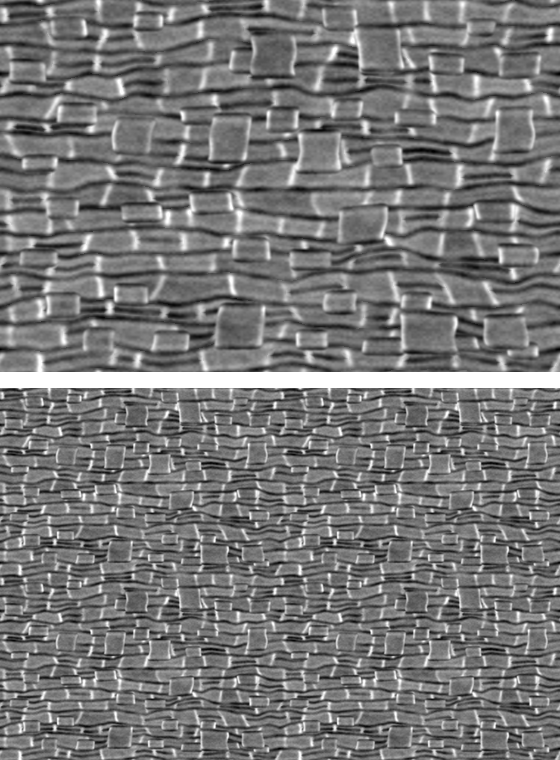
Top, the tile; bottom, the same tile 2 across and 2 down.
Give the GLSL for this texture, as a WebGL 2 fragment shader.

```glsl
#version 300 es
precision highp float;
// Tiling grey wall of rough coursed stones: dark bed joints, bright upright joints.
uniform vec2 u_resolution;
out vec4 fragColor;

const float ASPECT = 1.5;              // tile width in units of its height
const float ROWS = 16.0;               // courses of stone
const float MIN_COLS = 10.0;           // fewest stones in a course
const float EXTRA_COLS = 5.0;          // spread of that count
const vec2  MEDIUM_GRID = vec2(8.0);   // cells that may hold a stone breaking the courses
const vec2  BIG_GRID = vec2(6.0, 4.0); // cells that may hold a large stone
const float MEDIUM_CHANCE = 0.5;
const float BIG_CHANCE = 0.4;
const float SPLIT_CHANCE = 0.35;       // stones replaced by two thin ones
const float BED_WIDTH = 0.0085;
const float BED_DARK = 0.33;
const float JOINT_WIDTH = 0.0100;
const float JOINT_LIGHT = 0.43;
const float HALO = 0.08;               // light rim beside the bed joints
const float STONE_TONE = 0.445;
const float TONE_SPREAD = 0.12;
const float GRAIN = 0.18;

float hash(vec2 cell, float seed) {
    uvec3 v = uvec3(ivec3(vec3(cell, seed) + 0.5));
    uint h = v.x * 1597u ^ v.y * 51749u ^ v.z * 39119u;
    h = (h ^ (h >> 15)) * 73244475u;
    h = (h ^ (h >> 13)) * 73244475u;
    h ^= h >> 16;
    return float(h & 65535u) / 65535.0;
}

// Value noise that wraps over the unit square
float noise(vec2 uv, vec2 cells, float seed) {
    vec2 p = uv * cells, i = floor(p), f = p - i;
    f = f * f * (3.0 - 2.0 * f);
    vec2 a = mod(i, cells), b = mod(i + 1.0, cells);
    return mix(mix(hash(a, seed), hash(vec2(b.x, a.y), seed), f.x),
               mix(hash(vec2(a.x, b.y), seed), hash(b, seed), f.x), f.y);
}

float bell(float x, float width) {
    return exp(-x * x / (width * width));
}

// Wavy lower edge of a course
float bedLine(float row, float x) {
    vec2 at = vec2(x, mod(row, ROWS) / ROWS);
    return row + 0.50 * (noise(at, vec2(10.0, ROWS), 1.0) - 0.5)
               + 0.22 * (noise(at, vec2(25.0, ROWS), 2.0) - 0.5);
}

// Leaning left edge of a stone within its course
float jointLine(float col, float row, float cols, float height) {
    vec2 id = vec2(mod(col, cols), row);
    return col + 0.6 * (hash(id, 3.0) - 0.5) + 0.4 * (hash(id, 4.0) - 0.5) * (height - 0.5);
}

// Tone from the distances to the nearest upright joint (x) and bed joint (y)
float shade(vec2 edge, float stoneRandom, vec2 power) {
    float inner = smoothstep(0.0, 0.014, min(edge.x, edge.y));
    float tone = STONE_TONE + TONE_SPREAD * (stoneRandom - 0.5) * inner;
    tone += HALO * bell(edge.y - 0.016, 0.009);
    float width = JOINT_WIDTH * (0.85 + 0.6 * exp(-edge.y / 0.009));
    float clearOfBed = mix(0.3, 1.0, smoothstep(0.0, 0.014, edge.y));
    tone += JOINT_LIGHT * power.x * bell(edge.x, width) * clearOfBed;
    return tone - BED_DARK * power.y * bell(edge.y, BED_WIDTH);
}

// Lays scattered stones over the tone below
float overlay(float tone, vec2 uv, vec2 cells, float chance, float seed, vec2 power) {
    vec2 grid = uv * cells;
    grid.x += 0.5 * mod(floor(grid.y), 2.0);
    vec2 id = mod(floor(grid), cells);
    if (hash(id, seed) > chance) return tone;
    vec2 cell = vec2(ASPECT, 1.0) / cells;
    vec2 shift = 0.28 * (vec2(hash(id, seed + 1.0), hash(id, seed + 2.0)) - 0.5);
    vec2 size = cell * mix(vec2(0.19, 0.16), vec2(0.29, 0.27),
                           vec2(hash(id, seed + 3.0), hash(id, seed + 4.0)));
    vec2 q = (fract(grid) - 0.5 - shift) * cell;
    q.x += 0.2 * q.y * (hash(id, seed + 5.0) - 0.5);
    vec2 d = abs(q) - size;
    float outside = length(max(d + 0.014, 0.0)) - 0.014;
    float stone = shade(abs(d), hash(id, seed + 6.0) * 0.8, power);
    return mix(tone, stone, 1.0 - smoothstep(-0.002, 0.009, outside));
}

void main() {
    vec2 uv = gl_FragCoord.xy / u_resolution;
    vec2 bent = uv;
    bent.x += 0.010 * (noise(uv, vec2(16.0, 22.0), 5.0) - 0.5);
    bent.y += 0.022 * (noise(uv, vec2(7.0, 5.0), 6.0) - 0.5);

    // Find the course and the stone
    float y = bent.y * ROWS, row = floor(y);
    if (y < bedLine(row, uv.x)) row -= 1.0;
    else if (y >= bedLine(row + 1.0, uv.x)) row += 1.0;
    float low = bedLine(row, uv.x), high = bedLine(row + 1.0, uv.x);
    float height = y - row, rowId = mod(row, ROWS);
    float cols = MIN_COLS + floor(EXTRA_COLS * 0.999 * hash(vec2(rowId, 0.0), 7.0));
    float x = bent.x * cols, col = floor(x);
    if (x < jointLine(col, rowId, cols, height)) col -= 1.0;
    else if (x >= jointLine(col + 1.0, rowId, cols, height)) col += 1.0;
    vec2 id = vec2(mod(col, cols), rowId);
    float left = jointLine(col, rowId, cols, height);
    float right = jointLine(col + 1.0, rowId, cols, height);
    vec2 edge = vec2(min(x - left, right - x) * ASPECT / cols, min(y - low, high - y) / ROWS);
    if (hash(id, 8.0) < SPLIT_CHANCE) {
        float middle = mix(low, high, mix(0.4, 0.6, hash(id, 9.0)));
        edge.y = min(edge.y, abs(y - middle) / ROWS + max(0.0, 0.016 - edge.x));
    }

    // Uneven joint strength, then the stones that break the courses
    vec2 power = vec2(mix(0.25, 1.25, noise(uv, vec2(27.0, 23.0), 10.0)),
                      mix(0.25, 1.15, noise(uv, vec2(26.0, 20.0), 11.0)));
    float tone = shade(edge, hash(id, 12.0), power);
    tone = overlay(tone, bent, MEDIUM_GRID, MEDIUM_CHANCE, 20.0, power);
    tone = overlay(tone, bent, BIG_GRID, BIG_CHANCE, 30.0, power);

    // Mottled stone surface
    float grain = 0.40 * noise(uv, vec2(190.0, 150.0), 13.0) + 0.45 * noise(uv, vec2(80.0, 75.0), 14.0)
                + 0.60 * noise(uv, vec2(30.0, 34.0), 15.0) + 0.45 * noise(uv, vec2(10.0, 9.0), 16.0);
    fragColor = vec4(vec3(clamp(tone + GRAIN * (grain - 0.95), 0.0, 1.0)), 1.0);
}
```
